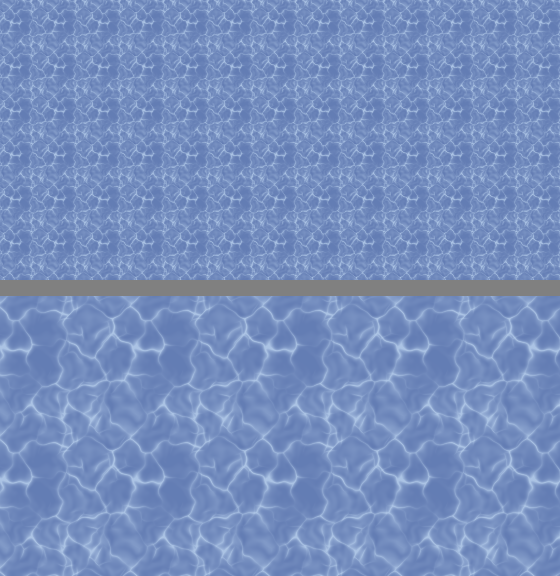
Top, the full canvas; bottom, a detail of the centre.
This texture is drawn by a WebGL 2 fragment shader. Its source:

```glsl
#version 300 es
precision highp float;
// Small square tiles of rippling blue water, crossed by a net of pale caustic lines.
uniform vec2 u_resolution;
out vec4 fragColor;

vec2 hash2(vec2 cell, float seed) {
    uvec2 q = uvec2(cell) * uvec2(1597u, 3812u) + uint(seed) * 7919u;
    uint n = (q.x ^ (q.y * 2741u)) * 62089u + 911u;
    n = (n ^ (n >> 15)) * 48271u;
    n ^= n >> 13;
    return vec2(n & 1023u, (n >> 10) & 1023u) / 1023.0;
}

float cornerSlope(vec2 i, vec2 f, vec2 corner, float period, float seed) {
    float angle = 6.2832 * hash2(mod(i + corner, period), seed).x;
    return dot(vec2(cos(angle), sin(angle)), f - corner);
}

// Gradient noise that wraps after one tile
float noise(vec2 tile, float period, float seed) {
    vec2 i = floor(tile * period), f = fract(tile * period);
    vec2 u = f * f * f * (f * (f * 6.0 - 15.0) + 10.0);
    float low = mix(cornerSlope(i, f, vec2(0, 0), period, seed),
                    cornerSlope(i, f, vec2(1, 0), period, seed), u.x);
    float high = mix(cornerSlope(i, f, vec2(0, 1), period, seed),
                     cornerSlope(i, f, vec2(1, 1), period, seed), u.x);
    return mix(low, high, u.y);
}

// Wrapping cell net: x = gap across a cell border, y = gap at a junction
vec2 cellGaps(vec2 tile, float period, float seed) {
    vec2 i = floor(tile * period), f = fract(tile * period);
    vec3 nearest = vec3(9.0);
    for (int y = -1; y <= 1; y++) {
        for (int x = -1; x <= 1; x++) {
            vec2 offset = vec2(x, y);
            vec2 point = offset + 0.1 + 0.8 * hash2(mod(i + offset, period), seed);
            float d = length(point - f);
            if (d < nearest.x) nearest = vec3(d, nearest.xy);
            else if (d < nearest.y) nearest = vec3(nearest.x, d, nearest.y);
            else nearest.z = min(nearest.z, d);
        }
    }
    return nearest.yz - nearest.x;
}

vec3 water(vec2 p) {
    vec2 tile = fract(p);

    // Bend the net so that its lines curve
    vec2 bend = vec2(noise(tile, 5.0, 1.0), noise(tile, 5.0, 2.0)) * 0.08
              + vec2(noise(tile, 11.0, 3.0), noise(tile, 11.0, 4.0)) * 0.03;
    vec2 bent = fract(tile + bend);

    // Deep pool inside the tile, hazier toward its borders
    vec2 fromPool = abs(fract(tile - vec2(0.42, 0.48) + 0.5) - 0.5);
    float haze = smoothstep(0.1, 0.55, length(fromPool) + 0.1 * noise(tile, 4.0, 5.0));
    float light = 0.01 + 0.16 * haze + 0.12 * noise(bent, 6.0, 6.0);

    // Bold lines that fade in and out, with bright junctions
    vec2 bold = cellGaps(bent, 4.0, 7.0);
    float strength = clamp(0.68 + 1.2 * noise(tile, 5.0, 8.0), 0.12, 1.2);
    light += 0.85 * strength * exp(-bold.x / 0.08);
    light += 0.36 * strength * exp(-bold.y / 0.11);

    // Fine broken ripples in the hazy parts
    vec2 fine = cellGaps(bent, 7.0, 9.0);
    float broken = smoothstep(-0.1, 0.35, noise(tile, 6.0, 10.0));
    light += 0.65 * haze * broken * exp(-fine.x / 0.12);

    // Small glints
    light += (0.1 + 0.2 * haze) * noise(bent, 15.0, 11.0);

    return mix(vec3(0.39, 0.49, 0.705), vec3(0.67, 0.765, 0.895), clamp(light, 0.0, 1.0));
}

void main() {
    // Average four samples; tiles start at the upper left
    vec3 color = vec3(0.0);
    for (int k = 0; k < 4; k++) {
        vec2 shift = vec2(k % 2, k / 2) * 0.4 - 0.2;
        vec2 p = (gl_FragCoord.xy + shift - vec2(0.0, u_resolution.y)) / u_resolution.y;
        color += 0.25 * water(p * 6.35);
    }
    fragColor = vec4(color, 1.0);
}
```
